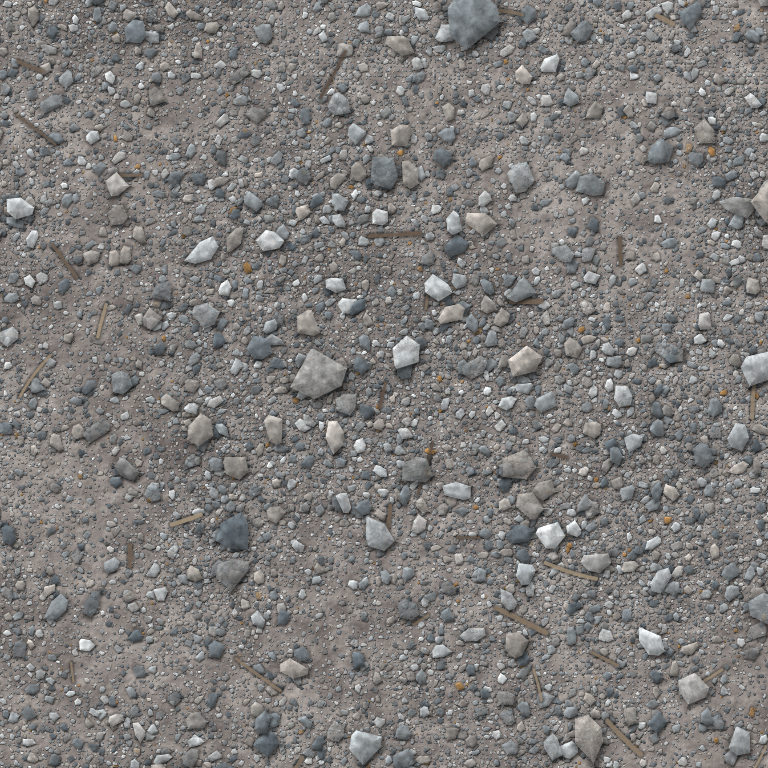
This texture is drawn by a WebGL 2 fragment shader. Its source:

```glsl
#version 300 es
precision highp float;
// Dusty gravel track: packed earth strewn with angular stones, grit and a few twigs.

uniform vec2 u_resolution;
out vec4 fragColor;

const int   STONE_LAYERS  = 6;
const int   STONE_SIDES   = 6;
const float FINEST_CELLS  = 190.0;  // grid cells across the canvas for the grit
const float LAYER_SHRINK  = 0.58;   // each layer has coarser cells than the last
const float GRIT_DENSITY  = 0.85;
const float ROCK_DENSITY  = 0.13;
const float SHADOW_DEPTH  = 0.58;
const float FACET_RELIEF  = 0.24;
const float EARTH_RELIEF  = 0.75;
const float TWIG_CELLS    = 9.0;
const float TWIG_DENSITY  = 0.32;
const vec2  LIGHT_DIR     = vec2(-0.45, 0.89);
const vec3  EARTH_DARK    = vec3(0.43, 0.40, 0.385);
const vec3  EARTH_PALE    = vec3(0.685, 0.655, 0.635);
const vec3  STONE_DARK    = vec3(0.33, 0.365, 0.39);
const vec3  STONE_PALE    = vec3(0.73, 0.745, 0.75);
const vec3  STONE_WARM    = vec3(0.62, 0.585, 0.55);
const vec3  OCHRE         = vec3(0.60, 0.46, 0.29);
const vec3  TWIG_DARK     = vec3(0.36, 0.30, 0.26);
const vec3  TWIG_PALE     = vec3(0.68, 0.61, 0.51);
const float TAU           = 6.2831853;

float hash(vec2 p) {
    return fract(sin(dot(p, vec2(127.1, 311.7))) * 43758.5453);
}

float valueNoise(vec2 p) {
    vec2 i = floor(p), f = fract(p);
    f = f * f * (3.0 - 2.0 * f);
    return mix(mix(hash(i), hash(i + vec2(1, 0)), f.x),
               mix(hash(i + vec2(0, 1)), hash(i + vec2(1, 1)), f.x), f.y);
}

float fbm(vec2 p) {
    float sum = 0.0, amp = 0.5;
    for (int i = 0; i < 5; i++) {
        sum += amp * valueNoise(p);
        p = mat2(1.6, 1.2, -1.2, 1.6) * p + 7.3;
        amp *= 0.6;
    }
    return sum / 1.153;
}

mat2 rotation(float a) {
    return mat2(cos(a), -sin(a), sin(a), cos(a));
}

// Distance to a random convex polygon; facing receives the nearest side's normal.
float polygon(vec2 q, float radius, vec2 seed, out vec2 facing) {
    float d = -1e3;
    for (int i = 0; i < STONE_SIDES; i++) {
        float k = float(i);
        float jitter = hash(seed + k * 1.37);
        float a = (k + 0.7 * jitter) * TAU / float(STONE_SIDES);
        vec2 n = vec2(cos(a), sin(a));
        float side = dot(q, n) - radius * (0.72 + 0.4 * fract(jitter * 17.3));
        if (side > d) { d = side; facing = n; }
    }
    return d;
}

vec3 stoneColor(vec2 id, bool small) {
    float tone = hash(id + 31.7), tint = hash(id + 47.1);
    vec3 c = mix(STONE_DARK, STONE_PALE, tone * (0.8 + 0.3 * tone));
    c = mix(c, STONE_WARM, 0.75 * smoothstep(0.55, 0.9, tint));
    return small && tint > 0.98 ? OCHRE : c;
}

// Paints one grid of scattered stones, with contact shadows, over the ground.
vec3 paintStones(vec3 col, vec2 uv, float cells, float layer, float grain) {
    vec2 p = uv * cells, base = floor(p);
    float aa = 0.7 * cells / u_resolution.y;
    float density = mix(GRIT_DENSITY, ROCK_DENSITY, layer / float(STONE_LAYERS - 1));
    vec3 ground = col;
    for (int j = -1; j <= 1; j++)
    for (int i = -1; i <= 1; i++) {
        vec2 cell = base + vec2(i, j), id = cell + layer * 19.3;
        float patches = mix(0.45, 1.4, valueNoise(cell / cells * 7.0 + 3.1));
        if (hash(id) > density * patches) continue;
        vec2 center = cell + 0.2 + 0.6 * vec2(hash(id + 5.3), hash(id + 9.1));
        float radius = mix(0.2, 0.46, hash(id + 13.9));
        mat2 turn = rotation(TAU * hash(id + 17.7));
        vec2 q = turn * (p - center), light = turn * LIGHT_DIR, facing;
        q.y *= mix(1.0, 1.8, hash(id + 21.3));
        float d = polygon(q, radius, id, facing);
        float lit = dot(facing, light);
        float shadow = smoothstep(0.55 * radius, 0.0, d) * (0.3 + 0.7 * max(0.0, -lit));
        col *= 1.0 - SHADOW_DEPTH * shadow;

        float bevel = smoothstep(-0.6 * radius, -0.1 * radius, d);
        float shade = 1.0 + FACET_RELIEF * (bevel * lit + 0.35 * dot(q, light) / radius);
        vec3 stone = stoneColor(id, layer < 3.0) * shade * (1.0 + 0.7 * (grain - 0.5));
        float dust = 0.6 * hash(id + 25.9) * hash(id + 28.3);
        col = mix(col, mix(stone, ground, dust), smoothstep(aa, -aa, d));
    }
    return col;
}

vec3 paintTwigs(vec3 col, vec2 uv) {
    vec2 p = uv * TWIG_CELLS, base = floor(p);
    float aa = 0.7 * TWIG_CELLS / u_resolution.y;
    for (int j = -1; j <= 1; j++)
    for (int i = -1; i <= 1; i++) {
        vec2 id = base + vec2(i, j);
        if (hash(id + 71.3) > TWIG_DENSITY) continue;
        vec2 q = p - id - vec2(hash(id + 73.9), hash(id + 77.7));
        q = rotation(TAU * hash(id + 81.1)) * q;
        q.y += 0.5 * q.x * q.x * (hash(id + 83.3) - 0.5);
        float halfLength = mix(0.08, 0.34, hash(id + 87.9));
        q.x -= clamp(q.x, -halfLength, halfLength);
        float d = length(q) - mix(0.012, 0.03, hash(id + 91.7));
        col *= 1.0 - 0.3 * smoothstep(0.04, 0.0, d);
        col = mix(col, mix(TWIG_DARK, TWIG_PALE, hash(id + 95.1)), 0.85 * smoothstep(aa, -aa, d));
    }
    return col;
}

void main() {
    vec2 uv = gl_FragCoord.xy / u_resolution.y;

    // Packed earth: broad stains, fine grain and relief from the light
    float grain = fbm(uv * 45.0);
    float relief = grain - fbm((uv + LIGHT_DIR * 0.003) * 45.0);
    float stain = fbm(uv * 5.0 + 11.0);
    float tone = 0.5 + 1.1 * (grain - 0.5) + 0.7 * (stain - 0.5);
    vec3 col = mix(EARTH_DARK, EARTH_PALE, clamp(tone, 0.0, 1.0));
    col *= 1.0 + EARTH_RELIEF * relief;

    // Stones from grit up to rocks, twigs lying among them
    float texture1 = fbm(uv * 110.0 + 4.7);
    float cells = FINEST_CELLS;
    for (int i = 0; i < STONE_LAYERS; i++) {
        col = paintStones(col, uv, cells, float(i), texture1);
        if (i == 3) col = paintTwigs(col, uv);
        cells *= LAYER_SHRINK;
    }
    fragColor = vec4(clamp(col, 0.0, 1.0), 1.0);
}
```
